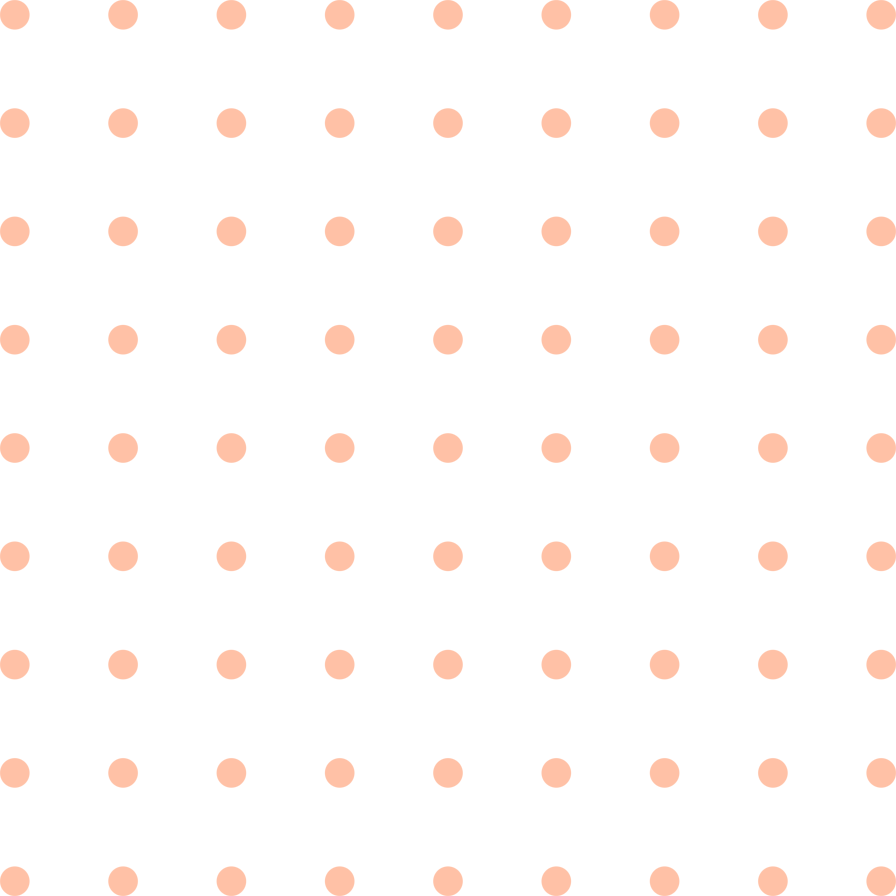
Write a WebGL 1 fragment shader that draws this pattern.

```glsl
precision highp float;
// Draws a square grid of peach dots on white, with the outer dots touching the edges.

uniform vec2 u_resolution;

const float DOTS_PER_SIDE = 9.0;
const float DOT_RADIUS = 0.0165;
const vec3 PAPER = vec3(1.0);
const vec3 PEACH = vec3(1.0, 0.757, 0.651);

// Signed distance to a circle centred at the origin.
float circleDistance(vec2 p, float radius) {
  return length(p) - radius;
}

// Offset from the nearest grid point; the first and last points sit at margin from the edges.
vec2 gridOffset(vec2 p, float count, float margin) {
  float spacing = (1.0 - 2.0 * margin) / (count - 1.0);
  vec2 cell = clamp(floor((p - margin) / spacing + 0.5), 0.0, count - 1.0);
  return p - margin - cell * spacing;
}

// Coverage of a shape, smoothed over about one pixel.
float coverage(float dist, float pixel) {
  return 1.0 - smoothstep(-0.75 * pixel, 0.75 * pixel, dist);
}

void main() {
  float side = min(u_resolution.x, u_resolution.y);
  vec2 p = (gl_FragCoord.xy - 0.5 * u_resolution) / side + 0.5;

  vec2 offset = gridOffset(p, DOTS_PER_SIDE, DOT_RADIUS);
  float dots = coverage(circleDistance(offset, DOT_RADIUS), 1.0 / side);

  gl_FragColor = vec4(mix(PAPER, PEACH, dots), 1.0);
}
```
